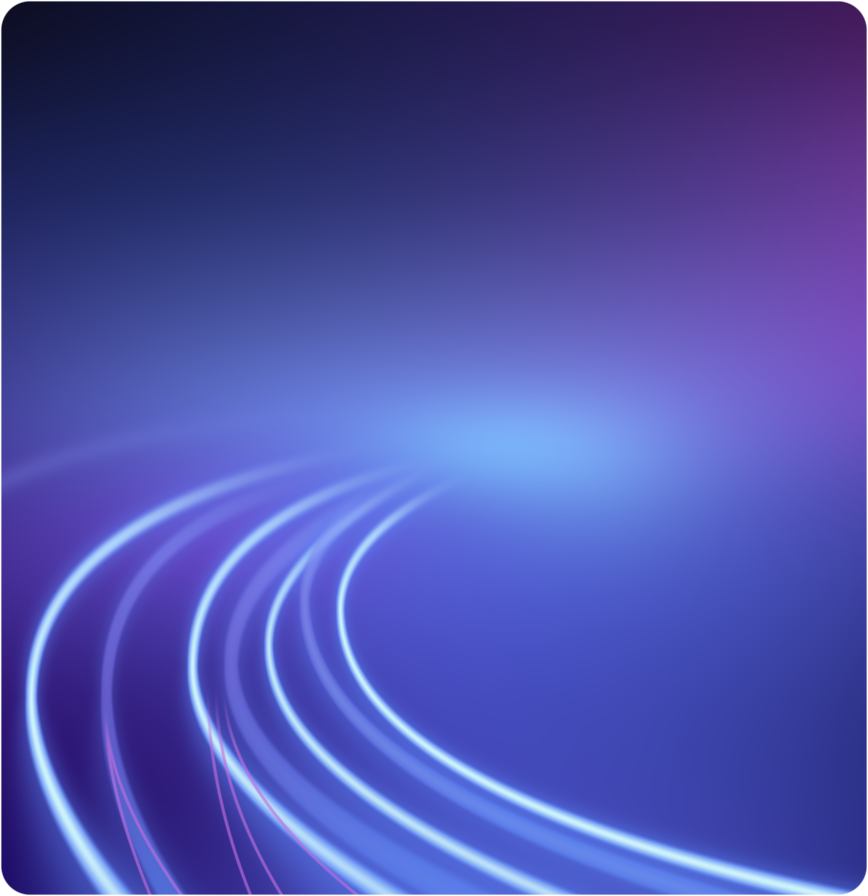
This background is drawn by a Shadertoy shader. Its source:

```glsl
// Curved light trails sweeping from a glowing horizon over a blue-violet dusk.
// The sky blends three vertical splines with soft glows; each trail is a pair
// of quadratic curves joined at its leftmost bend, shaded by distance.

const int TRAILS = 7;
const int STOPS = 6;
const float CORNER_RADIUS = 0.032;
const float TRAIL_SPREAD = 1.3;     // extra width gained towards the viewer
const float THREAD_WIDTH = 0.0017;
const vec3 CORE_COLOR = vec3(0.80, 0.95, 0.98);
const vec3 EDGE_COLOR = vec3(0.36, 0.52, 0.96);
const vec3 FAR_COLOR = vec3(0.52, 0.62, 0.98);
const vec3 VIOLET = vec3(0.47, 0.40, 0.88);
const vec3 THREAD_COLOR = vec3(0.75, 0.43, 0.87);

// Sky colours from bottom to top at the left, middle and right
const vec3 SKY_LEFT[STOPS] = vec3[](vec3(.12, .06, .42), vec3(.19, .10, .48),
    vec3(.27, .20, .60), vec3(.23, .23, .55), vec3(.11, .13, .34), vec3(.05, .05, .13));
const vec3 SKY_MID[STOPS] = vec3[](vec3(.27, .28, .72), vec3(.27, .29, .74),
    vec3(.33, .37, .82), vec3(.36, .39, .74), vec3(.20, .20, .46), vec3(.12, .10, .29));
const vec3 SKY_RIGHT[STOPS] = vec3[](vec3(.18, .19, .55), vec3(.18, .20, .54),
    vec3(.27, .27, .66), vec3(.46, .30, .74), vec3(.40, .22, .58), vec3(.26, .10, .35));

// Trail geometry: far tip, leftmost bend, (upper control y, lower control y, end x)
const vec2 TIP[TRAILS] = vec2[](vec2(.443, .505), vec2(.391, .473), vec2(.521, .495),
    vec2(.521, .490), vec2(.508, .492), vec2(.420, .460), vec2(.534, .475));
const vec2 BEND[TRAILS] = vec2[](vec2(.035, .221), vec2(.119, .225), vec2(.215, .255),
    vec2(.258, .258), vec2(.300, .280), vec2(.340, .330), vec2(.380, .320));
const vec3 REACH[TRAILS] = vec3[](vec3(.439, .125, .128), vec3(.422, .120, .189),
    vec3(.436, .139, .430), vec3(.397, .135, .508), vec3(.388, .139, .612),
    vec3(.388, .139, .781), vec3(.409, .125, .911));
// Trail look: width, whiteness, opacity
const vec3 LOOK[TRAILS] = vec3[](vec3(.0075, 1., 1.), vec3(.0070, .05, .6),
    vec3(.0068, 1., 1.), vec3(.0090, .10, .6), vec3(.0058, .95, .95),
    vec3(.0065, .25, .65), vec3(.0056, 1., 1.));

// Catmull-Rom spline through evenly spaced colour stops
vec3 spline(vec3 s[STOPS], float y) {
    float x = clamp(y, 0.0, 0.9999) * float(STOPS - 1);
    int i = int(x);
    float t = fract(x);
    vec3 a = s[max(i - 1, 0)], b = s[i], c = s[i + 1], d = s[min(i + 2, STOPS - 1)];
    return b + 0.5 * t * (c - a + t * (2.0*a - 5.0*b + 4.0*c - d + t * (3.0*(b - c) + d - a)));
}

float glow(vec2 p, vec2 center, vec2 size) {
    vec2 q = (p - center) / size;
    return exp(-0.5 * dot(q, q));
}

// Signed distance to a quadratic curve and its parameter: coarse scan, then refinement
vec2 curve(vec2 p, vec2 a, vec2 b, vec2 c, float tMax) {
    vec2 u = 2.0 * (b - a), v = a - 2.0 * b + c;
    float t = 0.0, best = 1e9;
    for (int i = 0; i <= 7; i++) {
        float s = tMax * float(i) / 7.0;
        vec2 q = a + s * (u + s * v) - p;
        if (dot(q, q) < best) { best = dot(q, q); t = s; }
    }
    for (int i = 0; i < 4; i++) {
        vec2 q = a + t * (u + t * v) - p, dir = u + 2.0 * t * v;
        t = clamp(t - dot(q, dir) / dot(dir, dir), 0.0, tMax);
    }
    vec2 q = p - a - t * (u + t * v), dir = u + 2.0 * t * v;
    return vec2(length(q) * (dir.x * q.y < dir.y * q.x ? -1.0 : 1.0), t);
}

vec3 sky(vec2 p, float x) {
    vec3 col = spline(SKY_LEFT, p.y) * (1.0 - x) * (1.0 - 2.0 * x)
             + spline(SKY_MID, p.y) * 4.0 * x * (1.0 - x)
             + spline(SKY_RIGHT, p.y) * x * (2.0 * x - 1.0);
    col -= vec3(.04, .08, .13) * glow(p, vec2(.20, .13), vec2(.13, .14));
    col += vec3(.08, -.02, .04) * glow(p, vec2(.25, .40), vec2(.13, .06));
    col += vec3(.06, .10, .11) * glow(p, vec2(.45, .53), vec2(.28, .06));
    col += vec3(.05, .14, .06) * glow(p, vec2(.66, .47), vec2(.10, .065));
    return col + vec3(.03, .14, .04) * glow(p, vec2(.53, .50), vec2(.10, .04));
}

vec3 addTrail(vec3 col, vec2 p, int i) {
    vec2 bend = BEND[i], tip = TIP[i];
    vec3 reach = REACH[i], look = LOOK[i];
    vec2 far = curve(p, bend, vec2(bend.x, reach.x), tip, 1.0);
    vec2 near = curve(p, bend, vec2(bend.x, reach.y), vec2(reach.z, 0.003), 1.2);
    bool isFar = abs(far.x) < abs(near.x);
    float d = isFar ? abs(far.x) : abs(near.x);
    float away = isFar ? far.y : 0.0, close = isFar ? 0.0 : near.y;
    float width = look.x * (1.0 + TRAIL_SPREAD * close + 1.1 * away);
    float fade = look.z * (1.0 - smoothstep(0.45, 1.0, away));

    // Blue halo, wider under the near half
    float spread = width * (near.x < 0.0 && !isFar ? 1.0 + 1.6 * close : 1.0);
    col = mix(col, EDGE_COLOR, 0.5 * fade * exp(-d * d / (2.5 * spread * spread)));
    // Ribbon body with a pale core
    float body = 1.0 - smoothstep(width * (0.55 - 0.5 * away), width * 1.1, d);
    float core = exp(-3.0 * d * d / (width * width)) * look.y * (1.0 - 0.65 * away);
    vec3 tint = mix(mix(VIOLET, EDGE_COLOR, clamp(look.y + close, 0.0, 1.0)), FAR_COLOR, away);
    return mix(col, mix(tint, CORE_COLOR, core), body * fade);
}

void mainImage(out vec4 fragColor, in vec2 fragCoord) {
    vec2 p = fragCoord / iResolution.y;
    vec2 size = iResolution.xy / iResolution.y;
    float pixel = 1.0 / iResolution.y;
    vec3 col = sky(p, p.x / size.x);

    // Faint distant arc at the left
    vec2 arc = curve(p, vec2(-.03, .445), vec2(.12, .53), vec2(.42, .54), 1.0);
    col = mix(col, FAR_COLOR, 0.26 * (1.0 - arc.y) * exp(-arc.x * arc.x / 1.6e-4));

    for (int i = 0; i < TRAILS; i++) col = addTrail(col, p, i);

    // Thin pink threads in two bundles
    for (int i = 0; i < 5; i++) {
        float k = float(i), inner = step(2.0, k), j = k - 2.0 * inner;
        vec2 start = mix(vec2(.118, .21), vec2(.232 + .009 * j, .235), inner);
        float endX = mix(.168 + .035 * j, .28 + .035 * j + .05 * j * (j - 1.0) * 0.5, inner);
        vec2 thread = curve(p, start, vec2(start.x, .12), vec2(endX, 0.0), 1.1);
        float line = 1.0 - smoothstep(THREAD_WIDTH - pixel, THREAD_WIDTH + pixel, abs(thread.x));
        col = mix(col, THREAD_COLOR, 0.65 * line * smoothstep(0.0, 0.35, thread.y));
    }

    // Rounded panel on white
    vec2 q = abs(p - 0.5 * size) - 0.5 * size + CORNER_RADIUS + 0.0015;
    float panel = length(max(q, 0.0)) + min(max(q.x, q.y), 0.0) - CORNER_RADIUS;
    fragColor = vec4(mix(col, vec3(1.0), smoothstep(-pixel, pixel, panel)), 1.0);
}
```
